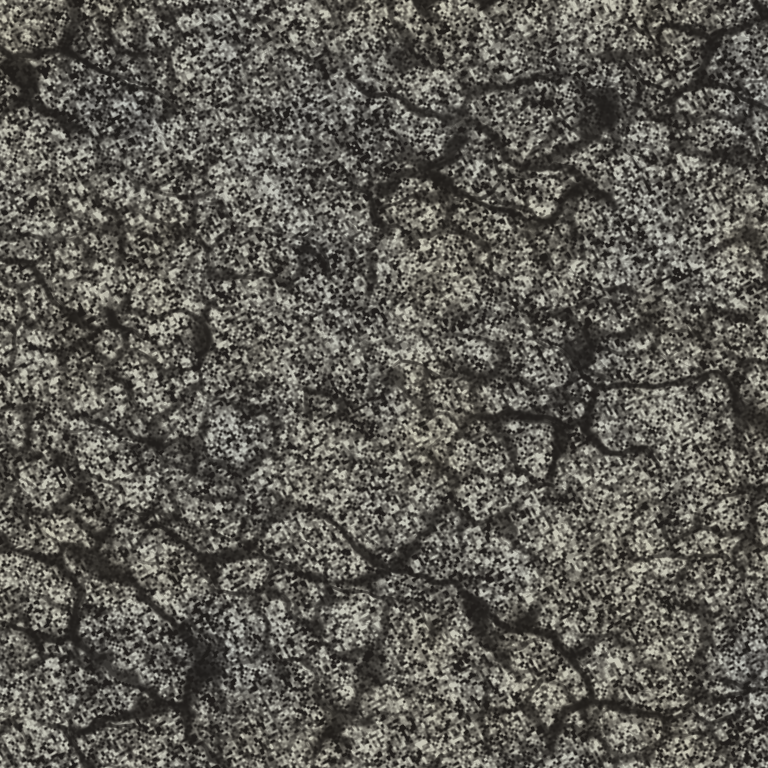
Reproduce this texture procedurally as a WebGL 1 fragment shader.

```glsl
precision highp float;
// Draws weathered grey rock: salt-and-pepper grain, rounded lumps and slanting dark cracks.

uniform vec2 u_resolution;

const vec3 SHADOW = vec3(0.125, 0.115, 0.105);
const vec3 STONE = vec3(0.455, 0.445, 0.415);
const vec3 HIGHLIGHT = vec3(0.775, 0.775, 0.725);
const float SLANT = 0.42;

float hash(vec2 p) {
  vec3 q = fract(p.xyx * 0.1031);
  q += dot(q, q.yzx + 33.33);
  return fract((q.x + q.y) * q.z);
}

vec2 hash2(vec2 p) {
  return vec2(hash(p), hash(p + 71.7));
}

mat2 rotation(float angle) {
  float c = cos(angle), s = sin(angle);
  return mat2(c, -s, s, c);
}

float noise(vec2 p) {
  vec2 cell = floor(p), f = fract(p);
  f = f * f * (3.0 - 2.0 * f);
  float low = mix(hash(cell), hash(cell + vec2(1.0, 0.0)), f.x);
  float high = mix(hash(cell + vec2(0.0, 1.0)), hash(cell + 1.0), f.x);
  return mix(low, high, f.y);
}

float fbm(vec2 p) {
  float sum = 0.0, weight = 0.533;
  for (int i = 0; i < 4; i++) {
    sum += weight * noise(p);
    p = rotation(0.7) * p * 2.03 + 17.3;
    weight *= 0.5;
  }
  return sum;
}

vec2 warp(vec2 p, float frequency, float amount) {
  vec2 q = p * frequency;
  return p + amount * (vec2(fbm(q), fbm(q + 53.1)) - 0.5);
}

// Approximate distance to the nearest border between irregular cells.
float borderDistance(vec2 p) {
  vec2 cell = floor(p);
  float nearest = 8.0, second = 8.0;
  for (int y = -1; y <= 1; y++) {
    for (int x = -1; x <= 1; x++) {
      vec2 id = cell + vec2(float(x), float(y));
      float d = length(id + 0.1 + 0.8 * hash2(id) - p);
      second = min(second, max(nearest, d));
      nearest = min(nearest, d);
    }
  }
  return 0.5 * (second - nearest);
}

// Broken crack lines, fading in and out with a noise mask.
float cracks(vec2 p, vec2 density, float width, float seed) {
  float d = borderDistance(p * density + seed) / density.y;
  float mask = smoothstep(0.38, 0.62, fbm(p * density * 0.85 + seed * 3.1));
  float w = width * (0.35 + 0.85 * mask);
  return (0.2 + 0.8 * mask) * (1.0 - smoothstep(0.25 * w, w, d));
}

// Fine mineral grain, centred on zero.
float grain(vec2 p) {
  float fine = noise(rotation(0.5) * p * 300.0 + 400.0);
  float coarse = noise(rotation(1.1) * p * 165.0 + 700.0);
  return 0.72 * fine + 0.28 * coarse - 0.5;
}

void main() {
  vec2 uv = gl_FragCoord.xy / min(u_resolution.x, u_resolution.y);
  vec2 along = rotation(-SLANT) * uv + 3.0;
  vec2 bent = warp(along, 13.0, 0.075);

  // Cracks from wide fissures down to hairlines.
  float fissure = cracks(bent, vec2(6.0, 9.5), 0.0062, 11.0);
  float branch = cracks(bent, vec2(13.0, 18.0), 0.0048, 37.0);
  float hairline = cracks(warp(along, 30.0, 0.035), vec2(27.0, 36.0), 0.0042, 83.0);

  // Lumps are pale in the middle and shaded near their borders.
  float lump = smoothstep(0.0, 0.3, borderDistance(bent * vec2(18.0, 25.0) + 59.0));
  float mottle = fbm(along * vec2(20.0, 34.0)) - 0.5;
  float patches = fbm(uv * 7.0 + 29.0) - 0.5;

  float tone = 0.47 + 1.8 * grain(uv) + 0.13 * (lump - 0.4);
  tone += 0.5 * mottle + 0.15 * patches;
  tone = clamp(tone, 0.0, 1.0);
  tone *= (1.0 - 0.88 * fissure) * (1.0 - 0.72 * branch) * (1.0 - 0.45 * hairline);

  vec3 color = mix(SHADOW, STONE, min(tone * 2.0, 1.0));
  color = mix(color, HIGHLIGHT, max(tone * 2.0 - 1.0, 0.0));

  // Slight warm and cool drift between patches.
  color *= 1.0 + vec3(0.06, 0.02, -0.08) * patches;
  gl_FragColor = vec4(color, 1.0);
}
```
